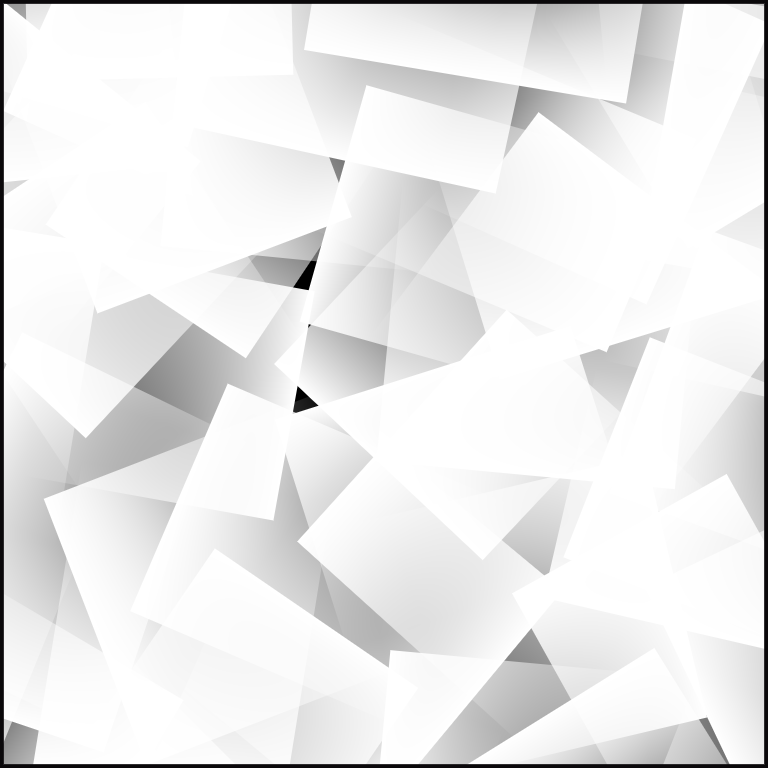
A Shadertoy shader for this background:

```glsl
// Scattered translucent white squares, each fading along one axis, over black in a thin dark frame.

#define GRID 7            // squares per side of the scatter grid
#define MARGIN 0.10       // how far the scatter reaches past the canvas
#define JITTER 1.3        // random shift of a square, in grid cells
#define SIDE_MIN 0.30     // shortest side of a square
#define SIDE_MAX 0.43     // longest side of a square
#define FRAME 0.005       // frame width
#define FRAME_COLOR vec3(0.04, 0.03, 0.04)
#define SEED 17.0

const float TAU = 6.2832;

vec3 hash3(vec2 p) {
    vec3 q = fract(p.xyx * vec3(0.1031, 0.1030, 0.0973));
    q += dot(q, q.yxz + 33.33);
    return fract((q.xxy + q.yzz) * q.zyx);
}

float boxDistance(vec2 p, vec2 halfSize) {
    vec2 d = abs(p) - halfSize;
    return length(max(d, 0.0)) + min(max(d.x, d.y), 0.0);
}

// Opacity of one fading square at p
float squareOpacity(vec2 p, vec2 cell, vec2 canvas, float pixel) {
    vec3 place = hash3(cell + SEED);
    vec3 shape = hash3(cell + SEED + 51.7);

    vec2 spot = (cell + 0.5 + JITTER * (place.xy - 0.5)) / float(GRID);
    vec2 center = canvas * mix(vec2(-MARGIN), vec2(1.0 + MARGIN), spot);
    float angle = TAU * place.z;
    float c = cos(angle), s = sin(angle);
    vec2 local = mat2(c, -s, s, c) * (p - center);

    vec2 halfSize = 0.5 * mix(vec2(SIDE_MIN), vec2(SIDE_MAX), shape.xy);
    float coverage = clamp(0.5 - boxDistance(local, halfSize) / pixel, 0.0, 1.0);
    float fade = clamp(0.5 + 0.5 * local.x / halfSize.x, 0.0, 1.0);
    return coverage * fade;
}

void mainImage(out vec4 fragColor, in vec2 fragCoord) {
    float pixel = 1.0 / iResolution.y;
    vec2 p = fragCoord * pixel;
    vec2 canvas = iResolution.xy * pixel;

    // Each square lets through part of the darkness beneath it
    float darkness = 1.0;
    for (int y = 0; y < GRID; y++)
        for (int x = 0; x < GRID; x++)
            darkness *= 1.0 - squareOpacity(p, vec2(x, y), canvas, pixel);
    vec3 color = vec3(1.0 - darkness);

    // Frame
    float inset = -boxDistance(p - 0.5 * canvas, 0.5 * canvas);
    float inside = clamp(0.5 + (inset - FRAME) / pixel, 0.0, 1.0);
    fragColor = vec4(mix(FRAME_COLOR, color, inside), 1.0);
}
```
